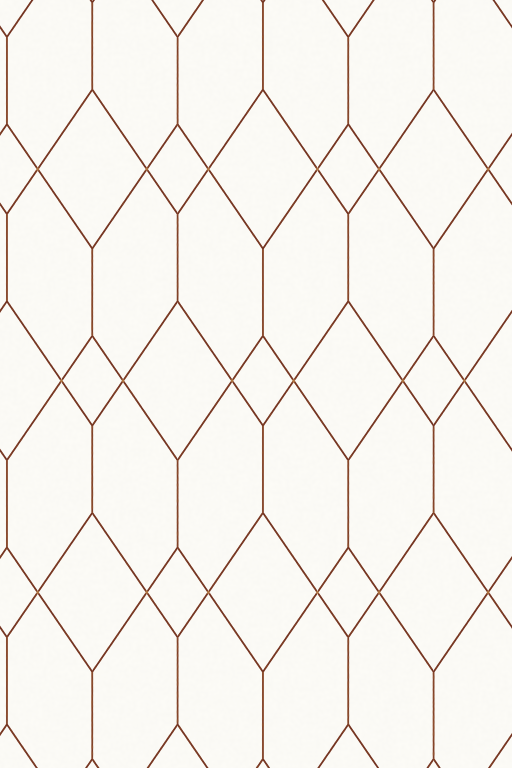
A WebGL 1 fragment shader for this pattern:

```glsl
precision highp float;
// Fine russet lattice on warm white paper: tall and short diamonds alternate
// along each row, joined by upright bars; every other row shifts one column.
// Each row is folded onto one column gap, then drawn from line distances.

uniform vec2 u_resolution;

// Lengths are in canvas widths.
const float COLUMN_GAP = 1.0 / 6.0;
const float ROW_GAP = 0.4133;
const vec2 FIRST_DIAMOND = vec2(0.1802, 0.3431);
const float TALL_HALF = 0.1553;   // half height of the large diamond
const float SHORT_HALF = 0.0877;  // half height of the small diamond
const float LINE_HALF = 0.0018;

const vec3 PAPER = vec3(0.984, 0.980, 0.962);
const vec3 RUSSET = vec3(0.45, 0.20, 0.13);
const vec3 COPPER = vec3(0.62, 0.37, 0.21);
const vec3 GOLD = vec3(0.76, 0.53, 0.28);

vec2 randomGradient(vec2 cell) {
  float n = fract(sin(dot(cell, vec2(12.99, 78.23))) * 4375.85);
  return vec2(cos(6.2832 * n), sin(6.2832 * n));
}

float gradientNoise(vec2 p) {
  vec2 i = floor(p);
  vec2 f = fract(p);
  vec2 w = f * f * f * (f * (f * 6.0 - 15.0) + 10.0);
  float a = dot(randomGradient(i), f);
  float b = dot(randomGradient(i + vec2(1.0, 0.0)), f - vec2(1.0, 0.0));
  float c = dot(randomGradient(i + vec2(0.0, 1.0)), f - vec2(0.0, 1.0));
  float d = dot(randomGradient(i + 1.0), f - 1.0);
  return mix(mix(a, b, w.x), mix(c, d, w.x), w.y);
}

// x runs from a tall column (0) to a short one (COLUMN_GAP);
// y is the height above or below the row centre.
vec2 foldToCell(vec2 p) {
  vec2 q = p - FIRST_DIAMOND;
  float row = floor(q.y / ROW_GAP + 0.5);
  float x = q.x + mod(row, 2.0) * COLUMN_GAP;
  x = abs(mod(x + COLUMN_GAP, 2.0 * COLUMN_GAP) - COLUMN_GAP);
  return vec2(x, abs(q.y - row * ROW_GAP));
}

// Two slanted lines cross between the columns and form both diamonds.
float diamondDistance(vec2 cell, float slope) {
  return abs(cell.y - abs(TALL_HALF - slope * cell.x)) / sqrt(1.0 + slope * slope);
}

// Upright bar starting at a diamond tip and leaving the row.
float barDistance(float x, float y, float tip) {
  return length(vec2(x, max(tip - y, 0.0)));
}

float lineCoverage(float dist, float halfWidth, float pixel) {
  return 1.0 - smoothstep(halfWidth - 0.6 * pixel, halfWidth + 0.6 * pixel, dist);
}

void main() {
  float pixel = 1.0 / u_resolution.x;
  vec2 p = gl_FragCoord.xy * pixel;
  vec2 cell = foldToCell(p);
  float slope = (TALL_HALF + SHORT_HALF) / COLUMN_GAP;

  // Lattice
  float diamonds = diamondDistance(cell, slope);
  float bars = min(barDistance(cell.x, cell.y, TALL_HALF),
                   barDistance(COLUMN_GAP - cell.x, cell.y, SHORT_HALF));

  // Slight wear in the printed edge and ink
  float wear = gradientNoise(p * 160.0);
  float ink = lineCoverage(min(diamonds, bars), LINE_HALF + 0.0003 * wear, pixel);

  // Bars are warmer than diamonds; crossings glint gold
  float onBar = step(bars, diamonds);
  vec3 inkColor = mix(RUSSET, COPPER, clamp(0.12 + 0.33 * onBar + 0.5 * wear, 0.0, 1.0));
  vec2 crossing = vec2(TALL_HALF / slope, 0.0);
  float glint = 1.0 - smoothstep(0.001, 0.005, distance(cell, crossing));
  inkColor = mix(inkColor, GOLD, 0.75 * glint);

  // Faint paper grain
  float grain = gradientNoise(p * 120.0 + 31.0) + 0.5 * gradientNoise(p * 35.0 + 7.0);
  vec3 paper = PAPER + 0.008 * grain;

  gl_FragColor = vec4(mix(paper, inkColor, ink), 1.0);
}
```
